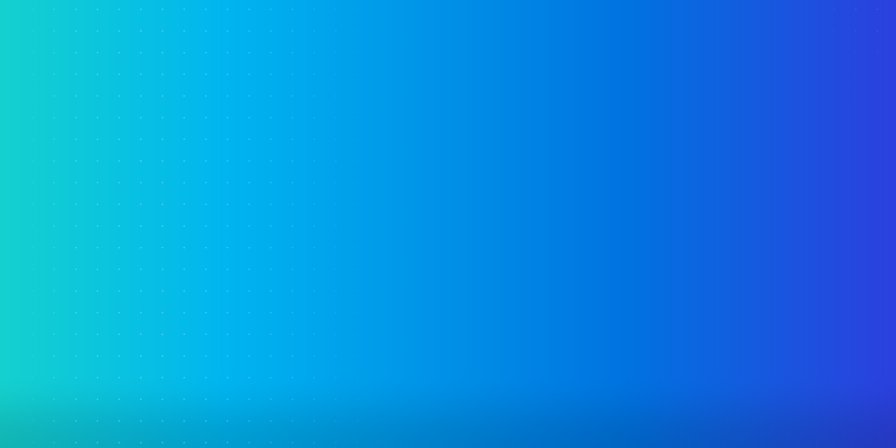
Write a Shadertoy shader that draws this background.

```glsl
const vec3 TURQUOISE = vec3(0.08, 0.82, 0.81);
const vec3 SKY       = vec3(0.00, 0.71, 0.94);
const vec3 AZURE     = vec3(0.00, 0.45, 0.88);
const vec3 INDIGO    = vec3(0.17, 0.25, 0.87);
const vec3 DOT_TINT  = vec3(0.75, 0.97, 1.00);

// Linear progress of x from a to b, limited to 0..1
float ramp(float a, float b, float x) {
    return clamp((x - a) / (b - a), 0.0, 1.0);
}

// Four-stop horizontal gradient
vec3 horizontalGradient(float x) {
    vec3 color = mix(TURQUOISE, SKY, ramp(0.0, 0.25, x));
    color = mix(color, AZURE, ramp(0.25, 0.7, x));
    return mix(color, INDIGO, ramp(0.7, 1.0, x));
}

// Coverage of a square lattice of round dots, softened over one pixel
float dotGrid(vec2 p, float spacing, float radius, float pixel) {
    vec2 cell = (fract(p / spacing) - 0.5) * spacing;
    return clamp(0.5 + (radius - length(cell)) / pixel, 0.0, 1.0);
}

// Dots show on the left and faintly in the upper right corner
float dotOpacity(vec2 uv) {
    float left = smoothstep(0.0, 0.1, uv.x) * (1.0 - smoothstep(0.2, 0.48, uv.x));
    float corner = smoothstep(0.87, 1.0, uv.x) * smoothstep(0.75, 1.0, uv.y);
    return 0.32 * left + 0.12 * corner;
}

// Darkening toward the lower edge
float bottomShade(float y) {
    return 1.0 - 0.13 * (1.0 - smoothstep(0.0, 0.17, y));
}

void mainImage(out vec4 fragColor, in vec2 fragCoord) {
    vec2 uv = fragCoord / iResolution.xy;
    float pixel = 1.0 / iResolution.y;

    // Lattice coordinates in canvas heights, measured from the top left
    float spacing = 0.04836;
    vec2 gridPoint = vec2(fragCoord.x, iResolution.y - fragCoord.y) * pixel;
    gridPoint.y += 0.07 * spacing;

    vec3 color = horizontalGradient(uv.x) * bottomShade(uv.y);
    float dots = dotGrid(gridPoint, spacing, 0.0017, pixel);
    color = mix(color, DOT_TINT, dots * dotOpacity(uv));

    fragColor = vec4(color, 1.0);
}
```
